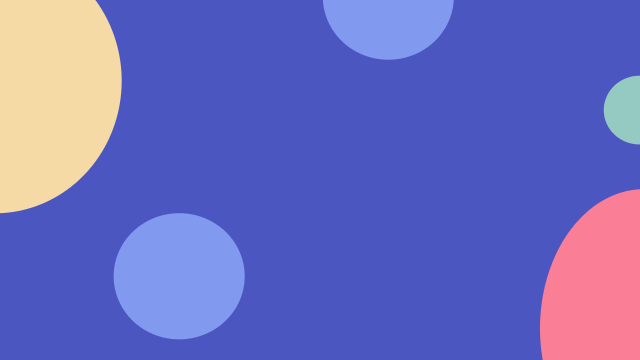
Write a WebGL 1 fragment shader that draws this background.

```glsl
precision highp float;
// Flat indigo backdrop with soft-coloured ovals drifting in from the edges.

uniform vec2 u_resolution;

// Palette
const vec3 INDIGO = vec3(0.298, 0.338, 0.753);
const vec3 SAND = vec3(0.961, 0.855, 0.647);
const vec3 PERIWINKLE = vec3(0.510, 0.600, 0.941);
const vec3 CORAL = vec3(0.984, 0.494, 0.592);
const vec3 MINT = vec3(0.580, 0.792, 0.760);

// Centres and radii, in canvas heights from the lower left
const vec2 SAND_CENTER = vec2(-0.014, 0.7755);
const vec2 SAND_RADII = vec2(0.352, 0.368);
const vec2 LOW_CENTER = vec2(0.4977, 0.2326);
const vec2 HIGH_CENTER = vec2(1.0787, 1.0093);
const vec2 PERIWINKLE_RADII = vec2(0.182, 0.1752);
const vec2 MINT_CENTER = vec2(1.7766, 0.6942);
const vec2 MINT_RADII = vec2(0.0995, 0.0955);
const vec2 CORAL_CENTER = vec2(1.789, 0.088);
const vec2 CORAL_RADII = vec2(0.289, 0.3866);

// Approximate signed distance to an axis-aligned ellipse
float ellipseDistance(vec2 offset, vec2 radii) {
  float scaled = length(offset / radii);
  float slope = length(offset / (radii * radii));
  return scaled * (scaled - 1.0) / max(slope, 0.0001);
}

// Lays one antialiased oval over the base colour
vec3 paintOval(vec3 base, vec3 color, vec2 point, vec2 center, vec2 radii) {
  float edgeWidth = 1.0 / u_resolution.y;
  float dist = ellipseDistance(point - center, radii);
  return mix(base, color, clamp(0.5 - dist / edgeWidth, 0.0, 1.0));
}

void main() {
  vec2 point = gl_FragCoord.xy / u_resolution.y;

  vec3 color = INDIGO;
  color = paintOval(color, SAND, point, SAND_CENTER, SAND_RADII);
  color = paintOval(color, PERIWINKLE, point, LOW_CENTER, PERIWINKLE_RADII);
  color = paintOval(color, PERIWINKLE, point, HIGH_CENTER, PERIWINKLE_RADII);
  color = paintOval(color, MINT, point, MINT_CENTER, MINT_RADII);
  color = paintOval(color, CORAL, point, CORAL_CENTER, CORAL_RADII);

  gl_FragColor = vec4(color, 1.0);
}
```
